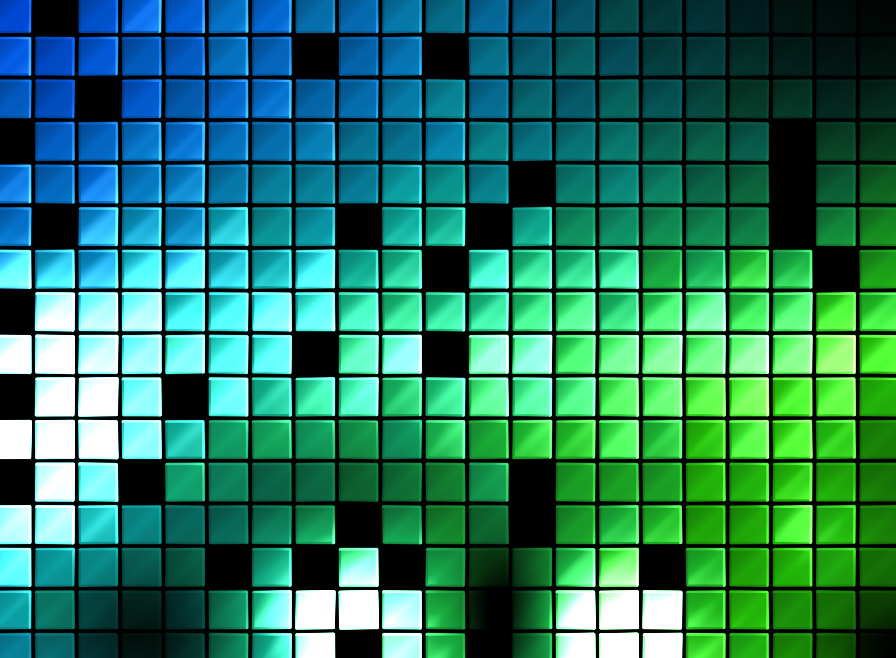
This background is drawn by a Shadertoy shader. Its source:

```glsl
// Glossy square tiles over a blue-to-teal-to-green colour field.
// Soft elliptical glows and shadows set the brightness; hashes drop some
// tiles and vary the rest, and a box distance gives gaps and bevels.

const vec2 GRID = vec2(20.65, 15.45);   // repeats across and down
const vec2 OFFSET = vec2(0.234, 0.37);  // part of a tile cut at left and bottom
const vec3 BLUE = vec3(0.0, 0.34, 1.0);
const vec3 TEAL = vec3(0.05, 0.72, 0.70);
const vec3 GREEN = vec3(0.15, 0.80, 0.04);
const float MISSING = 0.09;             // share of dropped tiles

float hash(vec2 p, float seed) {
    return fract(sin(dot(p, vec2(127.1, 311.7)) + seed * 74.7) * 43758.5453);
}

// Soft elliptical spot, 1 at its centre
float spot(vec2 uv, vec2 centre, vec2 radius) {
    vec2 q = (uv - centre) / radius;
    return exp(-dot(q, q));
}

float roundBox(vec2 p, vec2 halfSize, float radius) {
    vec2 q = abs(p) - halfSize + radius;
    return length(max(q, 0.0)) + min(max(q.x, q.y), 0.0) - radius;
}

// Brightness over the canvas; above 0.9 it burns towards white
float brightness(vec2 uv) {
    float light = 0.80;
    light += 0.36 * exp(-pow((uv.y - 0.47) / 0.14, 2.0));          // bright band
    light += 1.00 * spot(uv, vec2(0.02, 0.33), vec2(0.14, 0.19));  // left glow
    light += 1.30 * spot(uv, vec2(0.39, 0.05), vec2(0.085, 0.11)); // lower glows
    light += 1.30 * spot(uv, vec2(0.69, 0.04), vec2(0.075, 0.09));
    light += 0.25 * spot(uv, vec2(0.91, 0.20), vec2(0.06, 0.07));
    light -= 0.78 * spot(uv, vec2(1.02, 1.00), vec2(0.40, 0.32));  // top right
    light -= 0.75 * spot(uv, vec2(0.16, 0.04), vec2(0.11, 0.15));  // lower shadows
    light -= 0.38 * spot(uv, vec2(0.36, 0.25), vec2(0.18, 0.09));
    light -= 0.95 * spot(uv, vec2(0.56, 0.07), vec2(0.05, 0.11));
    light -= 0.80 * spot(uv, vec2(1.00, 0.00), vec2(0.08, 0.12));
    light -= 0.35 * spot(uv, vec2(1.02, 0.30), vec2(0.07, 0.16));
    return max(light, 0.0);
}

// Three-stop ramp running from the upper left to the right and down
vec3 fieldHue(vec2 uv, float shift) {
    float fall = 1.0 - smoothstep(0.3, 1.0, uv.y);
    float t = clamp(0.62 * uv.x + 0.46 * fall + shift, 0.0, 1.0);
    return mix(mix(BLUE, TEAL, min(2.0 * t, 1.0)), GREEN, max(2.0 * t - 1.0, 0.0));
}

vec3 shade(vec3 hue, float light) {
    return hue * light + 1.1 * max(light - 0.9, 0.0);
}

// Raised rim: light along the top and right, dark along the left and bottom
float bevel(vec2 p, float aa) {
    float lit = smoothstep(0.395 - aa, 0.395 + aa, max(p.x, p.y));
    float dim = smoothstep(0.405 - aa, 0.405 + aa, max(-p.x, -p.y));
    return 0.22 * lit - 0.16 * dim * (1.0 - lit);
}

void mainImage(out vec4 fragColor, in vec2 fragCoord) {
    vec2 uv = fragCoord / iResolution.xy;
    vec2 grid = uv * GRID + OFFSET;
    vec2 id = floor(grid);
    vec2 p = grid - id - 0.5;
    float aa = 0.75 * max(GRID.x / iResolution.x, GRID.y / iResolution.y);

    // Tile outline, slightly skewed from one tile to the next
    vec2 skew = vec2(hash(id, 1.0), hash(id, 2.0)) - 0.5;
    float d = roundBox(p + p.yx * skew * 0.04, vec2(0.455), 0.04);
    float tile = 1.0 - smoothstep(-aa, aa, d);
    tile *= step(MISSING, hash(id, 3.0));

    // Colour follows the field, with a jitter for each tile
    vec2 place = (id + 0.5 + 0.6 * p - OFFSET) / GRID;
    float shift = 0.13 * (hash(id, 4.0) - 0.5);
    float light = brightness(place) * (0.88 + 0.24 * hash(id, 5.0));

    // Diagonal sheen, darker towards the upper left corner
    float sheen = 0.20 * (p.x - p.y) + 0.08 * exp(-20.0 * pow(p.x - p.y, 2.0));
    light *= 1.0 + sheen + bevel(p, aa);

    vec3 colour = shade(fieldHue(place, shift), light) * tile;
    fragColor = vec4(clamp(colour, 0.0, 1.0), 1.0);
}
```
